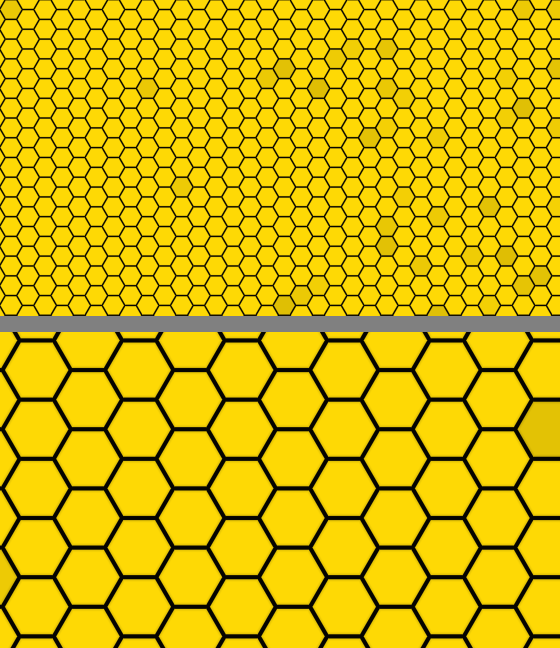
Top: the whole. Bottom: its middle third, enlarged.
This pattern is drawn by a WebGL 2 fragment shader. Its source:

```glsl
#version 300 es
precision highp float;
// Yellow honeycomb of flat-topped hexagons with thin black walls: about 33
// columns by 16 rows, found as the nearer of two offset rectangular lattices.
// A few cells, mostly toward the right, are randomly tinted darker.

uniform vec2 u_resolution;
out vec4 fragColor;

float hash(vec2 cell) {
    return fract(sin(dot(cell, vec2(127.1, 311.7))) * 43758.55);
}

// Distance from a point inside a flat-topped hexagon to its nearest side
float wallDistance(vec2 p, float apothem) {
    p = abs(p);
    return apothem - max(p.y, dot(p, vec2(0.86603, 0.5)));
}

// Darkening of one cell, in loose clusters that thicken to the right
float cellTint(vec2 cell) {
    float cluster = sin(cell.x * 0.9 + cell.y * 0.35) + sin(cell.y * 0.6 - cell.x * 0.4 + 2.0);
    float chance = mix(0.015, 0.13, smoothstep(6.0, 24.0, cell.x)) * (1.0 + 0.4 * cluster);
    float depth = mix(0.03, 0.13, hash(cell + 47.3));
    return hash(cell) < chance ? depth : 0.0;
}

void main() {
    // Units of canvas height, measured from the first cell centre at top left
    vec2 uv = gl_FragCoord.xy / u_resolution.y;
    float pixel = 1.0 / u_resolution.y;
    float pitch = 0.06243;
    vec2 p = vec2(uv.x - 0.0347, 1.0 - uv.y - 0.0301);

    // Nearest cell centre among the two lattices
    vec2 lattice = pitch * vec2(1.73205, 1.0);
    vec2 centreA = lattice * floor(p / lattice + 0.5);
    vec2 centreB = lattice * (floor(p / lattice) + 0.5);
    vec2 toA = p - centreA;
    vec2 toB = p - centreB;
    vec2 centre = dot(toA, toA) < dot(toB, toB) ? centreA : centreB;
    vec2 cell = floor(centre / (0.5 * lattice) + 0.5);

    // Cell fill, with a faint shade beside the walls
    float wall = wallDistance(p - centre, 0.5 * pitch);
    vec3 yellow = vec3(0.995, 0.85, 0.02);
    vec3 colour = yellow * (1.0 - cellTint(cell));
    colour *= 1.0 - 0.10 * (1.0 - smoothstep(0.0022, 0.0055, wall));

    // Black walls
    float halfWidth = 0.0022;
    float fill = smoothstep(halfWidth - 0.7 * pixel, halfWidth + 0.7 * pixel, wall);
    fragColor = vec4(mix(vec3(0.02, 0.015, 0.0), colour, fill), 1.0);
}
```
